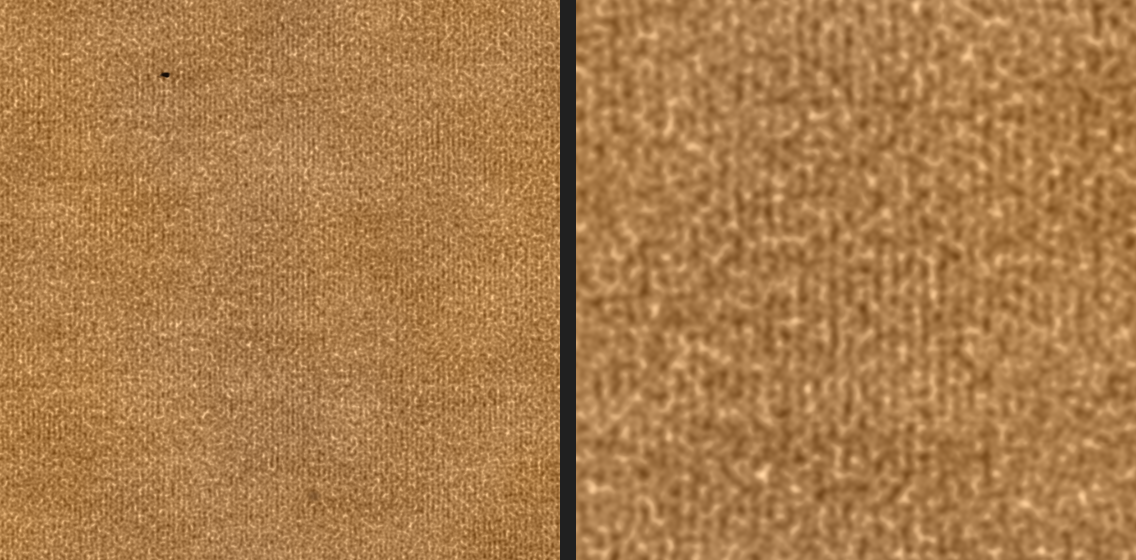
Left: the whole. Right: its middle third, enlarged.
A Shadertoy shader for this texture:

```glsl
// Worn tan ribbed cloth: fine vertical ribs broken up by a woven grain,
// with pale stitch rows, broad faded patches and two small dark blemishes.
// Every layer adds to one tone value, which then shifts a base colour.

const vec3 CLOTH_TAN   = vec3(0.686, 0.502, 0.302);
const vec3 TONE_SHIFT  = vec3(1.0, 0.99, 0.94);
const vec3 WARM_SHIFT  = vec3(0.012, -0.004, -0.034);
const vec3 HOLE_BROWN  = vec3(0.09, 0.05, 0.02);
const vec3 STAIN_BROWN = vec3(0.40, 0.25, 0.11);
const float RIB_COUNT  = 108.0;
const float TAU = 6.2831853;

float hash(vec2 cell) {
    vec3 q = fract(cell.xyx * vec3(0.1031, 0.1030, 0.0973));
    q += dot(q, q.yzx + 33.33);
    return fract((q.x + q.y) * q.z);
}

vec2 gradientAt(vec2 cell) {
    float angle = TAU * hash(cell);
    return vec2(cos(angle), sin(angle));
}

// Gradient noise, roughly -1 to 1
float noise(vec2 p) {
    vec2 i = floor(p), f = p - i;
    vec2 u = f * f * f * (f * (f * 6.0 - 15.0) + 10.0);
    vec2 e = vec2(1.0, 0.0);
    float a = dot(gradientAt(i), f);
    float b = dot(gradientAt(i + e.xy), f - e.xy);
    float c = dot(gradientAt(i + e.yx), f - e.yx);
    float d = dot(gradientAt(i + e.xx), f - e.xx);
    return 1.4 * mix(mix(a, b, u.x), mix(c, d, u.x), u.y);
}

float fbm(vec2 p, int octaves) {
    float sum = 0.0, weight = 0.6;
    for (int k = 0; k < octaves; k++) {
        sum += weight * noise(p);
        p = mat2(1.6, 1.2, -1.2, 1.6) * p + 17.3;
        weight *= 0.6;
    }
    return sum;
}

// Vertical ribs that waver and fade in places
float ribs(vec2 p, float count) {
    float waver = 0.12 * noise(p * vec2(9.0, 14.0)) + 0.1 * noise(p * vec2(50.0, 70.0));
    float strength = 0.75 + 0.7 * noise(p * vec2(7.0, 9.0) + 41.0);
    return strength * cos(TAU * (p.x * count + waver));
}

// Knobbly yarn: three sizes of grain
float yarnGrain(vec2 p) {
    float clump = noise(p * vec2(62.0, 58.0) + 31.0);
    float coarse = noise(p * vec2(122.0, 108.0) + 5.0);
    float fine = noise(mat2(0.8, 0.6, -0.6, 0.8) * p * 172.0 + 71.0);
    return 0.25 * clump + 0.72 * coarse + 0.68 * fine;
}

// Thin horizontal rows where pale stitches show through
float stitchRows(vec2 p) {
    float row = smoothstep(0.3, 0.75, noise(p * vec2(4.0, 85.0) + 23.0));
    float bead = smoothstep(-0.1, 0.6, noise(p * vec2(125.0, 100.0) + 61.0));
    return row * bead;
}

// Soft-edged ellipse, 1 inside and 0 outside
float spot(vec2 p, vec2 centre, vec2 radius, float softness) {
    float d = length((p - centre) / radius);
    return 1.0 - smoothstep(1.0 - softness, 1.0 + softness, d);
}

void mainImage(out vec4 fragColor, in vec2 fragCoord) {
    vec2 p = fragCoord / iResolution.xy;

    // Weave
    float grain = yarnGrain(p);
    float tone = 0.040 * ribs(p, RIB_COUNT);
    tone += 0.178 * grain;
    tone += 0.13 * max(grain - 0.3, 0.0);
    tone += 0.09 * stitchRows(p);

    // Faded patches and faint horizontal bands
    tone += 0.064 * fbm(p * 5.0 + 3.0, 5);
    tone += 0.036 * noise(p * vec2(5.0, 34.0) + 87.0);
    tone -= 0.011;

    // Warmer toward the sides, greyer in the middle
    float warmth = 1.6 * abs(p.x - 0.5) - 0.4 + 0.9 * fbm(p * 3.0 + 53.0, 3);
    vec3 color = CLOTH_TAN + tone * TONE_SHIFT + warmth * WARM_SHIFT;

    // Blemishes: a small hole with a tail, and a faint stain
    vec2 ragged = p + 0.0015 * vec2(noise(p * 150.0), noise(p * 150.0 + 9.0));
    float hole = spot(ragged, vec2(0.295, 0.866), vec2(0.008, 0.0042), 0.4);
    float tail = spot(ragged, vec2(0.287, 0.863), vec2(0.006, 0.002), 0.6);
    float stain = spot(ragged, vec2(0.561, 0.114), vec2(0.009, 0.008), 0.6);
    color = mix(color, STAIN_BROWN, max(0.6 * stain, 0.6 * tail));
    color = mix(color, HOLE_BROWN, hole);

    fragColor = vec4(clamp(color, 0.0, 1.0), 1.0);
}
```
